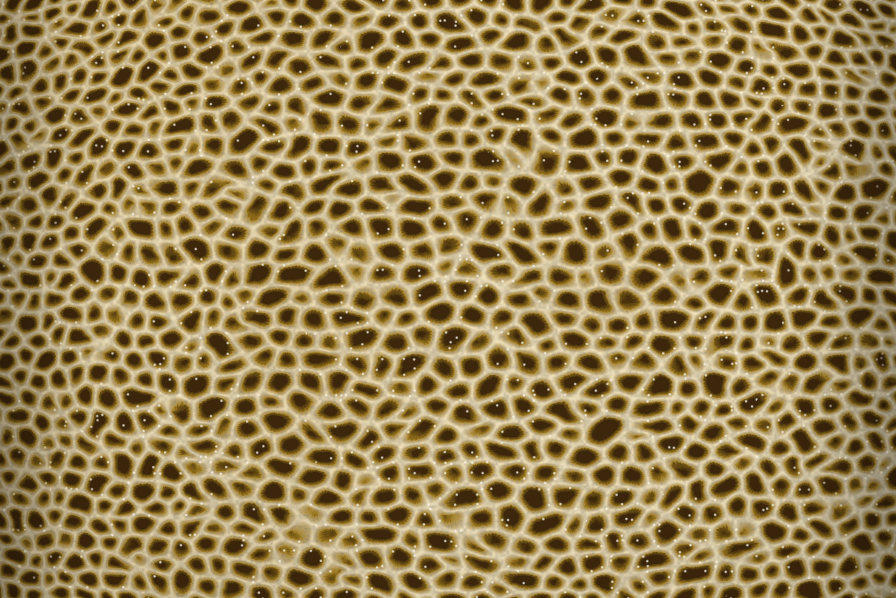
Reproduce this texture procedurally as a WebGL 1 fragment shader.

```glsl
precision highp float;
uniform vec2 u_resolution;

#define CELLS vec2(19.8, 26.0)
#define BULGE 0.25
#define JITTER 0.62
#define STRETCH 0.34
#define SIZE_SPREAD 0.14
#define ROUNDING 8.0
#define TEETH 22.0
#define GLINTS 115.0

const vec3 CREAM = vec3(0.84, 0.79, 0.66);
const vec3 TAN   = vec3(0.69, 0.60, 0.40);
const vec3 GOLD  = vec3(0.66, 0.53, 0.19);
const vec3 OCHRE = vec3(0.52, 0.39, 0.09);
const vec3 BROWN = vec3(0.38, 0.28, 0.07);
const vec3 UMBER = vec3(0.23, 0.145, 0.045);

float hash(vec2 p) {
  vec3 a = fract(p.xyx * vec3(0.1031, 0.1030, 0.0973));
  a += dot(a, a.yzx + 33.33);
  return fract((a.x + a.y) * a.z);
}

float noise(vec2 p) {
  vec2 i = floor(p), f = fract(p);
  f = f * f * (3.0 - 2.0 * f);
  return mix(mix(hash(i), hash(i + vec2(1, 0)), f.x),
             mix(hash(i + vec2(0, 1)), hash(i + vec2(1, 1)), f.x), f.y);
}

// Wall distance in x (0 on the crest, growing into the pit), offset from pit centre in yz
vec3 pits(vec2 q, float tilt) {
  float nearest = 9.0, sum = 0.0;
  vec2 offset = vec2(0.0);
  for (int j = -2; j <= 2; j++) {
    for (int i = -2; i <= 2; i++) {
      float row = floor(q.y) + float(j);
      float shift = 0.5 * mod(row, 2.0);
      vec2 id = vec2(floor(q.x - shift) + float(i), row);
      vec2 key = id + 200.0;
      vec2 rnd = vec2(hash(key), hash(key + 71.3)) - 0.5;
      vec2 v = q - id - vec2(shift + 0.5, 0.5) - JITTER * rnd;

      // Each pit grows around a short, mostly level segment
      float angle = 2.3 * (hash(key + 137.7) - 0.5) + tilt;
      float len = hash(key + 211.1);
      len *= len * STRETCH;
      vec2 axis = vec2(cos(angle), sin(angle));
      float d = length(v - axis * clamp(dot(v, axis), -len, len));
      d -= SIZE_SPREAD * (hash(key + 303.9) - 0.5);

      sum += exp(-ROUNDING * d);
      if (d < nearest) { nearest = d; offset = v; }
    }
  }
  float others = max(sum - exp(-ROUNDING * nearest), 1e-9);
  return vec3(-log(others) / ROUNDING - nearest, offset);
}

// Tiny wet sparkles
float glints(vec2 p) {
  vec2 g = p * GLINTS + 300.0;
  vec2 id = floor(g);
  vec2 spot = 0.3 + 0.4 * vec2(hash(id + 5.1), hash(id + 9.7));
  float shape = 1.0 - smoothstep(0.1, 0.36, length(fract(g) - spot));
  float patches = noise(p * 7.0 + 40.0);
  return shape * step(0.985 - 0.085 * patches, hash(id));
}

vec3 surface(vec2 p) {
  // The rounded body crowds the pits towards its sides
  vec2 c = p - vec2(0.06, -0.05);
  vec2 q = c * (1.0 + BULGE * dot(c, c));
  q += 0.018 * (vec2(noise(p * 7.0 + 20.0), noise(p * 7.0 + 60.0)) - 0.5);
  vec3 pit = pits(q * CELLS, -0.6 * p.x);
  float around = atan(pit.z, pit.y + 1e-4);

  // Fine teeth across the walls and scalloped rims
  float teeth = sin(around * TEETH);
  float grain = noise(p * 210.0 + 400.0) - 0.5;
  float w = pit.x + 0.02 * teeth + 0.07 * grain;
  float depth = w + 0.12 * pit.z;

  // Colour from crest to pit floor
  float warmth = 0.35 * noise(p * 4.0 + 15.0) + 0.25 * smoothstep(0.1, -0.75, p.x);
  vec3 col = mix(CREAM, TAN, clamp(smoothstep(-0.02, 0.21, w) + 0.6 * warmth - 0.1, 0.0, 1.0));
  col = mix(col, GOLD, smoothstep(0.19, 0.28, w));
  col = mix(col, OCHRE, smoothstep(0.25, 0.34, w));
  col = mix(col, BROWN, smoothstep(0.32, 0.41, depth));
  col = mix(col, UMBER, smoothstep(0.41, 0.55, depth));

  float wall = 1.0 - smoothstep(0.15, 0.32, w);
  col *= 1.0 + wall * (0.05 * teeth * smoothstep(-0.05, 0.1, w) + 0.2 * grain);

  // Soft light falling off towards the sides and corners
  float side = smoothstep(0.5, 0.78, abs(p.x + 0.01));
  col *= 1.03 - 0.27 * side * side - 0.12 * dot(p, p) * smoothstep(0.2, -0.5, p.y);
  return mix(col, vec3(0.97, 0.96, 0.91), 0.8 * glints(p) * (1.0 - 0.6 * side));
}

void main() {
  // Four samples per pixel smooth the edges
  vec3 col = vec3(0.0);
  for (int j = 0; j < 2; j++) {
    for (int i = 0; i < 2; i++) {
      vec2 sub = 0.5 * vec2(float(i), float(j)) - 0.25;
      col += surface((gl_FragCoord.xy + sub - 0.5 * u_resolution) / u_resolution.y);
    }
  }
  gl_FragColor = vec4(col * 0.25, 1.0);
}
```
